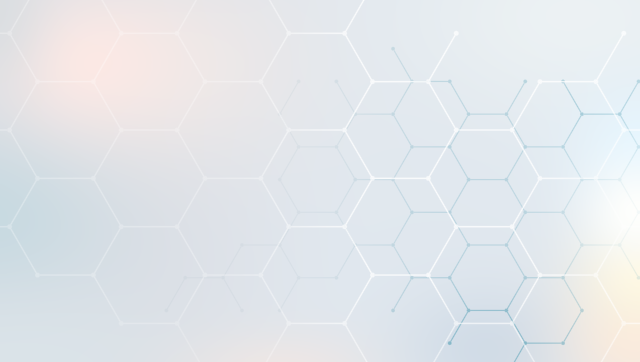
Write a Shadertoy shader that draws this background.

```glsl
// Pale blurred backdrop with warm and cool glows under two fading hexagon meshes.

// Soft elliptical falloff around a centre.
float glow(vec2 p, vec2 centre, vec2 radius) {
    vec2 d = (p - centre) / radius;
    return exp(-dot(d, d));
}

bool inBox(vec2 p, vec2 centre, vec2 halfSize) {
    return all(lessThan(abs(p - centre), halfSize));
}

// Which edges of the white mesh are drawn, by edge midpoint.
bool whiteEdge(vec2 m) {
    bool topGap = (m.y < 0.6 && m.x > 5.0) || inBox(m, vec2(6.31, 0.4), vec2(0.5));
    bool cornerGap = m.y > 3.4 && m.y - m.x > 2.5;
    return !topGap && !cornerGap;
}

// Which edges of the teal mesh are drawn, by edge midpoint.
bool tealEdge(vec2 m) {
    bool body = inBox(m, vec2(5.55, 2.22), vec2(2.25, 1.17));
    bool leftTail = m.x < 3.55 && m.y < 3.62 && m.x + m.y > 5.6;
    float side = abs(m.x - 6.19);
    bool lowerTail = side < 0.75 && m.y > 3.3 && m.y + 0.5 * side < 4.5;
    bool spurs = inBox(m, vec2(5.0, 0.88), vec2(0.25, 0.15))
              || inBox(m, vec2(4.83, 3.53), vec2(0.1));
    return body || leftTail || lowerTail || spurs;
}

bool edgeShown(vec2 m, bool teal) {
    return teal ? tealEdge(m) : whiteEdge(m);
}

vec2 direction(float angle) {
    return vec2(cos(angle), sin(angle));
}

// Coverage of a flat-topped hexagon mesh: x = lines, y = joint dots.
vec2 hexMesh(vec2 p, vec2 origin, float side, float lineHalf, float dotRadius,
             float blur, bool teal) {
    const float SIXTH = 1.04719755;
    vec2 period = side * vec2(3.0, sqrt(3.0));
    vec2 q = p - origin;
    vec2 a = mod(q + 0.5 * period, period) - 0.5 * period;
    vec2 b = mod(q, period) - 0.5 * period;
    vec2 cell = dot(a, a) < dot(b, b) ? a : b;
    vec2 centre = p - cell;
    float angle = atan(cell.y, cell.x);

    // Nearest edge
    vec2 normal = direction((floor(angle / SIXTH) + 0.5) * SIXTH);
    float apothem = 0.5 * period.y;
    float edgeDist = abs(apothem - dot(cell, normal));
    float line = clamp((lineHalf - edgeDist) / blur + 0.5, 0.0, 1.0);
    line *= float(edgeShown(centre + apothem * normal, teal));

    // Nearest joint, drawn when any of its three edges is
    float jointAngle = round(angle / SIXTH) * SIXTH;
    vec2 joint = centre + side * direction(jointAngle);
    bool joined = false;
    for (int i = 0; i < 3; i++) {
        vec2 arm = direction(jointAngle + float(i) * 2.0 * SIXTH);
        joined = joined || edgeShown(joint + 0.5 * side * arm, teal);
    }
    float spot = clamp((dotRadius - length(p - joint)) / blur + 0.5, 0.0, 1.0);
    return vec2(line, spot * float(joined));
}

vec3 backdrop(vec2 p) {
    vec3 col = mix(vec3(0.865, 0.875, 0.90), vec3(0.88, 0.908, 0.935), smoothstep(1.5, 4.5, p.x));
    col = mix(col, vec3(0.93, 0.95, 0.955), 0.9 * glow(p, vec2(6.9, 0.2), vec2(2.0, 1.2)));
    // Left side: cool rim and rose glow
    col = mix(col, vec3(0.775, 0.85, 0.88), 0.95 * glow(p, vec2(-0.2, 2.6), vec2(1.6, 1.2)));
    col = mix(col, vec3(0.855, 0.895, 0.915), 0.8 * glow(p, vec2(0.2, 4.4), vec2(2.2, 0.9)));
    col = mix(col, vec3(0.935, 0.915, 0.91), 0.85 * glow(p, vec2(2.2, 0.8), vec2(1.6, 1.2)));
    col = mix(col, vec3(0.99, 0.912, 0.895), 0.95 * glow(p, vec2(1.1, 0.75), vec2(1.1, 0.8)));
    col = mix(col, vec3(0.85, 0.868, 0.88), 0.85 * glow(p, vec2(-0.1, 0.1), vec2(0.6, 0.9)));
    // Bottom: rose haze and blue shade
    col = mix(col, vec3(0.945, 0.905, 0.89), 0.85 * glow(p, vec2(3.4, 4.5), vec2(1.2, 0.5)));
    col = mix(col, vec3(0.81, 0.855, 0.90), 0.9 * glow(p, vec2(5.9, 4.2), vec2(1.1, 0.75)));
    // Right side: peach, cream, then cool white light
    col = mix(col, vec3(0.98, 0.915, 0.86), 0.95 * glow(p, vec2(7.6, 4.1), vec2(0.85, 0.8)));
    col = mix(col, vec3(1.0, 0.97, 0.87), 0.95 * glow(p, vec2(7.75, 3.3), vec2(0.75, 0.6)));
    col = mix(col, vec3(0.90, 0.965, 1.0), 0.9 * glow(p, vec2(7.7, 1.8), vec2(0.9, 0.85)));
    return mix(col, vec3(1.0, 1.0, 0.99), 0.95 * glow(p, vec2(7.65, 2.55), vec2(0.65, 0.6)));
}

void mainImage(out vec4 fragColor, in vec2 fragCoord) {
    // Canvas is 7.68 units wide, measured from the top left
    float pixel = 7.68 / iResolution.x;
    vec2 p = vec2(fragCoord.x, iResolution.y - fragCoord.y) * pixel;
    vec3 col = backdrop(p);
    float flare = glow(p, vec2(7.6, 2.6), vec2(0.8, 1.0));
    float blur = max(pixel, 0.015);

    // Teal mesh, strongest at the lower and upper right
    vec2 teal = hexMesh(p, vec2(3.81, 2.155), 0.4533, 0.006, 0.022, blur, true);
    float tealFade = mix(0.14, 0.31, smoothstep(3.6, 5.4, p.x));
    tealFade += 0.4 * glow(p, vec2(5.9, 4.1), vec2(1.1, 0.65));
    tealFade += 0.2 * glow(p, vec2(7.1, 1.3), vec2(0.6, 0.5));
    tealFade *= 1.0 - 0.8 * flare;
    vec3 tealColor = mix(vec3(0.62, 0.70, 0.74), vec3(0.36, 0.64, 0.72), smoothstep(3.0, 5.5, p.x));
    col = mix(col, tealColor, tealFade * max(teal.x, teal.y));

    // White mesh, fading to the left and bottom
    vec2 white = hexMesh(p, vec2(0.785, 1.56), 0.67, 0.008, 0.029, blur, false);
    float whiteFade = mix(0.3, 0.85, smoothstep(2.6, 4.6, p.x));
    whiteFade *= (1.0 - 0.35 * smoothstep(3.3, 4.2, p.y)) * (1.0 - 0.5 * flare);
    col = mix(col, vec3(1.0), whiteFade * max(white.x, 0.85 * white.y));

    fragColor = vec4(col, 1.0);
}
```
